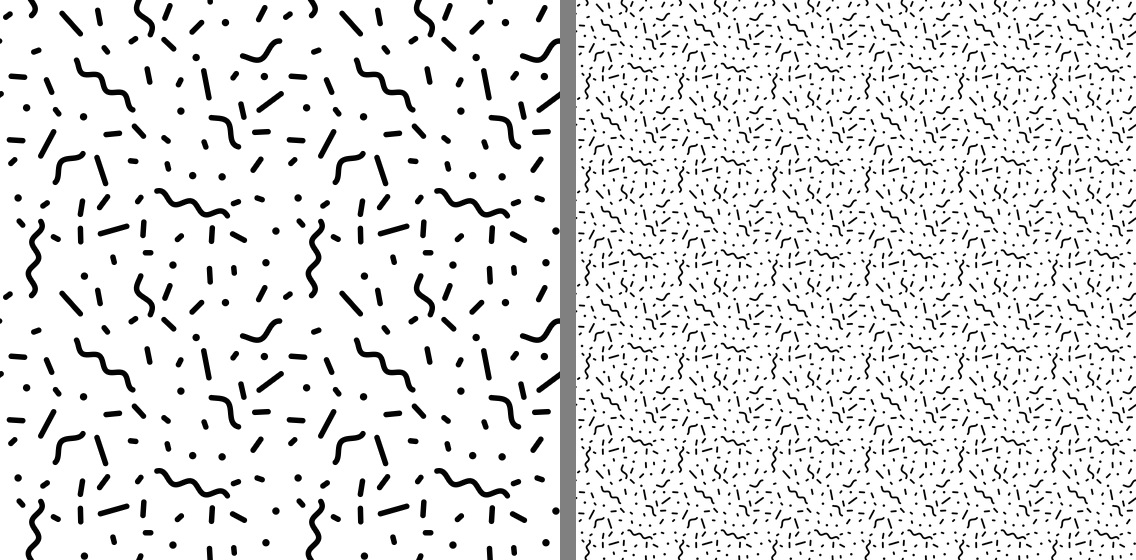
Left, the tile; right, the same tile 3 across and 3 down.
This pattern is drawn by a WebGL 1 fragment shader. Its source:

```glsl
precision highp float;
// Black confetti on white: dots, dashes of three lengths and wavy squiggles.
// Squiggles sit on a 7 point lattice; the rest fills a warped, jittered grid
// that keeps clear of them. The 9 x 9 cell tile repeats twice per canvas side.

uniform vec2 u_resolution;

const float TILE = 9.0;      // cells per tile side
const float STROKE = 0.088;  // half the line width, in cells
const float TAU = 6.2831853;

float hash(vec2 p) {
  return fract(sin(dot(p, vec2(127.1, 311.7))) * 43758.5453);
}

vec2 hash2(vec2 p) {
  return vec2(hash(p), hash(p + 37.3));
}

vec2 turn(vec2 p, float angle) {
  float c = cos(angle), s = sin(angle);
  return vec2(c * p.x + s * p.y, c * p.y - s * p.x);
}

// Distance to a segment centred on the origin along x
float segment(vec2 p, float halfLength) {
  return length(vec2(p.x - clamp(p.x, -halfLength, halfLength), p.y));
}

// Wrapped position of p in the frame of squiggle i
vec2 squiggleFrame(vec2 p, float i) {
  vec2 seed = vec2(i, 4.7);
  vec2 center = TILE * (vec2(i, 2.0 * i) / 7.0 + 0.1) + 0.5 * (hash2(seed) - 0.5);
  vec2 offset = mod(p - center + 0.5 * TILE, TILE) - 0.5 * TILE;
  return turn(offset, 0.5 * TAU * hash(seed + 11.9));
}

float squiggleHalfLength(float i) {
  return mod(i, 2.0) < 0.5 && i < 5.5 ? 1.2 : 0.64;
}

// Distance to the nearest squiggle axis, used to keep room around it
float clearance(vec2 p) {
  float d = TILE;
  for (int n = 0; n < 7; n++) {
    float i = float(n);
    d = min(d, segment(squiggleFrame(p, i), squiggleHalfLength(i)));
  }
  return d;
}

// Distance to a sine curve, by stepping towards its closest point
float wave(vec2 p, float halfLength, float wavelength, float phase) {
  float k = TAU / wavelength, amplitude = 0.135 * wavelength;
  float t = clamp(p.x, -halfLength, halfLength);
  vec2 toPoint = vec2(0.0);
  for (int n = 0; n < 6; n++) {
    toPoint = p - vec2(t, amplitude * sin(k * t + phase));
    vec2 tangent = vec2(1.0, amplitude * k * cos(k * t + phase));
    t += dot(toPoint, tangent) / dot(tangent, tangent);
    t = clamp(t, -halfLength, halfLength);
  }
  return length(p - vec2(t, amplitude * sin(k * t + phase)));
}

float squiggles(vec2 p) {
  float d = TILE;
  for (int n = 0; n < 7; n++) {
    float i = float(n), halfLength = squiggleHalfLength(i);
    vec2 q = squiggleFrame(p, i);
    if (segment(q, halfLength) > 0.6) continue;
    vec2 shape = hash2(vec2(i, 23.1));
    d = min(d, wave(q, halfLength, mix(0.92, 1.4, shape.x), TAU * shape.y) - STROKE);
  }
  return d;
}

// Dots and dashes, one per cell at most
float confetti(vec2 p) {
  float d = TILE;
  for (int y = -1; y <= 1; y++) {
    for (int x = -1; x <= 1; x++) {
      vec2 cell = floor(p) + vec2(float(x), float(y));
      vec2 id = floor(mod(cell + 0.5, TILE));
      float kind = hash(id + 5.3);

      // Long dashes go on cells that never touch one another
      float slot = floor(mod(dot(id, vec2(2.0, 4.0)) + 0.5, 9.0));
      bool isLong = slot < 0.5 || (slot < 1.5 && kind > 0.4);

      vec2 sway = 0.23 * sin(TAU * 2.0 * id.yx / TILE + vec2(0.6, 2.3));
      vec2 jitter = (hash2(id + 61.7) - 0.5) * (isLong ? 0.12 : 0.36);
      vec2 center = cell + 0.5 + sway + jitter;
      if (distance(p, center) > 0.65) continue;

      float room = clearance(center);
      if (room < 0.54) continue;
      float halfLength = kind < 0.54 ? 0.085 : 0.215;
      if (isLong) halfLength = room < 0.85 ? 0.215 : 0.44;
      if (room < 0.64) halfLength = min(halfLength, 0.085);

      bool isDot = !isLong && kind < 0.24;
      vec2 q = turn(p - center, 0.5 * TAU * hash(id + 17.9));
      d = min(d, isDot ? length(q) - 0.118 : segment(q, halfLength) - STROKE);
    }
  }
  return d;
}

void main() {
  vec2 p = gl_FragCoord.xy / u_resolution * 2.0 * TILE;
  float pixel = 2.0 * TILE / min(u_resolution.x, u_resolution.y);
  float d = min(confetti(p), squiggles(p));
  float ink = clamp(0.5 - d / pixel, 0.0, 1.0);
  gl_FragColor = vec4(mix(vec3(1.0), vec3(0.01), ink), 1.0);
}
```
